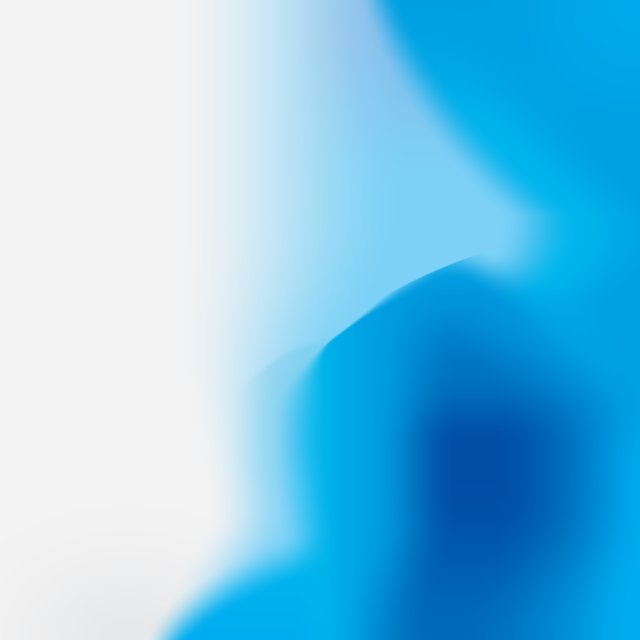
This background is drawn by a Shadertoy shader. Its source:

```glsl
// Soft blue gradient background: a white-to-sky wash, an azure field at the
// upper right, a dark-hearted wave and a bright foot along the bottom.
// Each layer is a boundary curve blurred by a width that varies along it.

#define PEAK vec2(0.70, 0.592)  // crest of the wave
#define CREST_SLOPE 0.75        // steepness of the wave's left flank
#define CREST_FALL 2.4          // curvature of the wave's right flank
#define FIELD_X 0.592           // where the azure field meets the top
#define VEIL_STRENGTH 0.30      // opacity of the veil beside the wave

const vec3 WHITE  = vec3(0.953, 0.953, 0.957);
const vec3 GREY   = vec3(0.905, 0.908, 0.912);
const vec3 SKY    = vec3(0.49, 0.82, 0.965);
const vec3 LILAC  = vec3(0.52, 0.745, 0.92);
const vec3 TEAL   = vec3(0.40, 0.77, 0.89);
const vec3 CYAN   = vec3(0.0, 0.71, 0.925);
const vec3 AZURE  = vec3(0.0, 0.625, 0.885);
const vec3 BRIGHT = vec3(0.0, 0.675, 0.94);
const vec3 NAVY   = vec3(0.0, 0.305, 0.645);

// Smooth ramp from 0 at a to 1 at b; a may exceed b.
float ramp(float a, float b, float x) {
    float t = clamp((x - a) / (b - a), 0.0, 1.0);
    return t * t * (3.0 - 2.0 * t);
}

// Blurred step centred on zero.
float softStep(float d, float width) {
    float w = max(width, 1.0 / iResolution.y);
    return ramp(-w, w, d);
}

// White on the left melting into sky blue, lilac near the top.
vec3 paleWash(vec2 p) {
    float shift = 0.06 * ramp(0.20, 0.06, p.y);
    float start = 0.27 + 0.05 * ramp(0.5, 0.2, p.y) - shift;
    float end = 0.47 + 0.17 * ramp(0.25, 0.68, p.y) - shift;
    vec2 shadow = (p - vec2(0.20, 0.0)) / vec2(0.16, 0.12);
    vec3 paper = mix(WHITE, GREY, exp(-dot(shadow, shadow)));
    float lilac = ramp(0.68, 1.0, p.y) * ramp(0.38, 0.56, p.x);
    return mix(paper, mix(SKY, LILAC, lilac), ramp(start, end, p.x));
}

// Faint teal sheet with a curved upper edge.
float veilMask(vec2 p) {
    float dx = 0.52 - p.x;
    float edge = 0.473 - 3.6 * dx * dx;
    return ramp(0.0, 0.014, edge - p.y) * ramp(0.36, 0.44, p.x)
         * ramp(0.18, 0.42, p.y);
}

// Azure field, brighter along its curved border.
vec3 addField(vec3 col, vec2 p) {
    float s = 1.0 - p.y;
    float under = clamp(s - 0.36, 0.0, 0.11);
    float bend = min(0.35 * s + 1.15 * s * s, 0.248) - 7.0 * under * under;
    float d = p.x - FIELD_X - bend;
    float ridge = (d - 0.05) / 0.09;
    float glow = exp(-ridge * ridge) * ramp(0.0, 0.25, s);
    float corner = ramp(0.75, 1.0, p.x) * ramp(0.75, 1.0, p.y);
    vec3 field = mix(AZURE, BRIGHT, 0.8 * corner);
    field = mix(field, CYAN, glow);
    return mix(col, field, softStep(d, 0.032 + 0.09 * min(s, 0.45)));
}

// Bright lobe rising from the lower left.
float footMask(vec2 p) {
    float edge = 0.262 + 0.6 * p.y + 7.5 * p.y * p.y;
    return softStep(p.x - edge, 0.035 + 0.5 * p.y);
}

// Wave silhouette: crisp at the left shoulder, hazy elsewhere.
float waveMask(vec2 p) {
    float dx = p.x - PEAK.x;
    float rise = CREST_SLOPE * dx;
    float drop = dx < 0.0 ? sqrt(rise * rise + 0.0002) - 0.01414
                          : CREST_FALL * dx * dx;
    drop += 0.02 * ramp(0.70, 0.85, p.x);
    float topBlur = 0.003 + 0.027 * ramp(0.54, 0.70, p.x)
                  + 0.045 * ramp(0.72, 0.92, p.x);
    float top = softStep(PEAK.y - drop - p.y, topBlur);

    float lift = max(p.y - 0.3, 0.0);
    float side = 0.468 + 10.0 * lift * lift * lift
               + 0.1 * max(0.3 - p.y, 0.0);
    float sideBlur = mix(0.004, 0.045, ramp(0.475, 0.36, p.y));
    return top * softStep(p.x - side, sideBlur);
}

// Cyan flank, dark heart and bright right rim.
vec3 waveColor(vec2 p) {
    float low = ramp(0.20, 0.0, p.y);
    float left = softStep(p.x - 0.645 + 0.045 * low, 0.07);
    float shift = 0.10 * ramp(0.36, 0.50, p.y) + 0.05 * low;
    float right = ramp(1.03, 0.77, p.x + shift);
    float depth = 0.55 * ramp(0.60, 0.40, p.y)
                + 0.45 * ramp(0.42, 0.30, p.y)
                - 0.35 * ramp(0.25, 0.0, p.y);
    vec3 col = mix(CYAN, AZURE, ramp(0.48, 0.59, p.x));
    float rim = ramp(0.87, 1.0, p.x) * ramp(0.42, 0.25, p.y);
    col = mix(col, BRIGHT, rim);
    return mix(col, NAVY, left * right * depth);
}

void mainImage(out vec4 fragColor, in vec2 fragCoord) {
    vec2 p = fragCoord / iResolution.xy;
    vec3 col = paleWash(p);
    col = mix(col, TEAL, VEIL_STRENGTH * veilMask(p));
    col = addField(col, p);
    col = mix(col, mix(BRIGHT, CYAN, ramp(0.0, 0.14, p.y)), footMask(p));
    col = mix(col, waveColor(p), waveMask(p));
    fragColor = vec4(col, 1.0);
}
```
